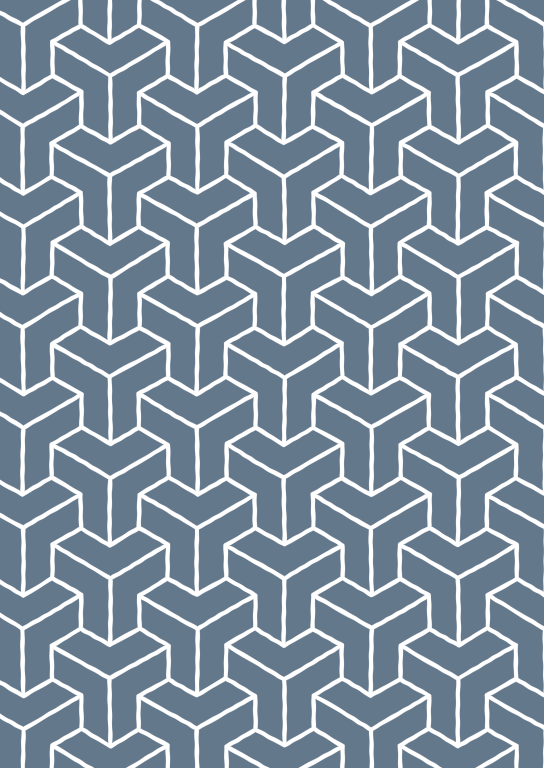
Give the GLSL for this pattern, as a Shadertoy shader.

```glsl
float segmentDistance(vec2 p, vec2 a, vec2 b) {
    vec2 ab = b - a;
    return length(p - a - ab * clamp(dot(p - a, ab) / dot(ab, ab), 0.0, 1.0));
}

// Offset from the nearest block centre on a triangular lattice of spacing 3
vec2 nearestCentre(vec2 p) {
    vec2 cell = vec2(3.0 * sqrt(3.0), 3.0);
    vec2 a = p - cell * round(p / cell);
    vec2 b = p - cell * (round(p / cell - 0.5) + 0.5);
    return dot(a, a) < dot(b, b) ? a : b;
}

// Fold the three mirrored arms into one 60 degree wedge
vec2 foldArms(vec2 q) {
    vec2 mirror = vec2(0.5, sqrt(0.75));
    q.x = abs(q.x);
    q -= 2.0 * max(dot(q, mirror), 0.0) * mirror;
    return vec2(abs(q.x), q.y);
}

float blockLines(vec2 p) {
    vec2 q = foldArms(nearestCentre(p));
    float h = sqrt(0.75);
    vec2 notch = vec2(h, -0.5), corner = vec2(h, -1.5), tip = vec2(0.0, -2.0);
    float ridge = min(segmentDistance(q, vec2(0.0), tip),
                      segmentDistance(q, notch, 3.0 * notch));
    float outline = min(segmentDistance(q, notch, corner),
                        segmentDistance(q, corner, tip));
    return min(ridge, outline);
}

// Slow hand-drawn drift plus fine roughness along the strokes
vec2 wobble(vec2 p) {
    vec2 drift = sin(p.yx * vec2(1.3, 1.7) + 2.0 * sin(p * 0.83));
    vec2 rough = sin(p.yx * vec2(11.0, 13.0) + 3.0 * sin(p * 4.7));
    return 0.016 * drift + 0.006 * rough;
}

void mainImage(out vec4 fragColor, in vec2 fragCoord) {
    // One unit is the short edge of a block
    float pixel = 22.92 / iResolution.y;
    vec2 p = fragCoord * pixel - vec2(3.285, 20.66);

    float d = blockLines(p + wobble(p)) - 0.064;
    float ink = 1.0 - smoothstep(-0.7 * pixel, 0.7 * pixel, d);

    vec3 slateBlue = vec3(0.393, 0.47, 0.549);
    fragColor = vec4(mix(slateBlue, vec3(1.0), ink), 1.0);
}
```
